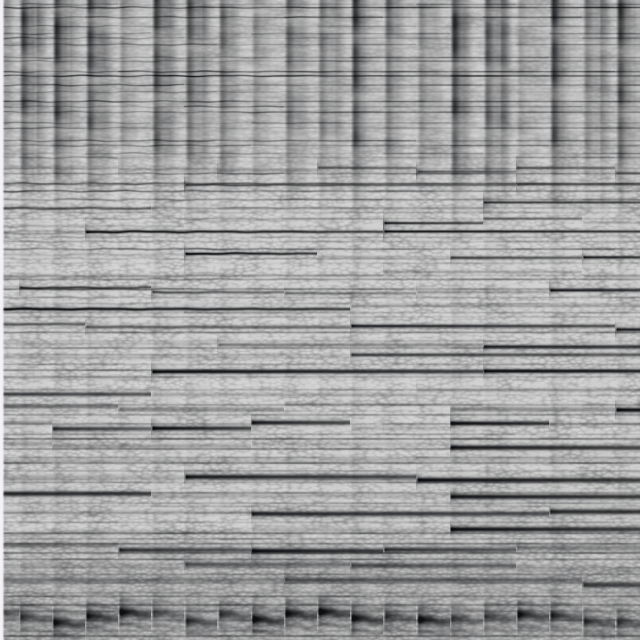
Reproduce this texture procedurally as a Shadertoy shader.

```glsl
// Grey spectrogram: stepped note lines, thin partials, vertical beats and a bass riff.

const vec3 PAPER = vec3(0.83, 0.83, 0.83);
const vec3 INK = vec3(0.05, 0.055, 0.065);
const vec3 MARGIN = vec3(0.96, 0.95, 0.97);
const float MARGIN_WIDTH = 0.006;
const float BEAT = 0.0518;           // width of one beat
const float BEAT_START = 0.029;      // position of the first beat
const float NOTE_SPACING = 0.027;    // height between note rows
const float NOTE_BOTTOM = 0.078;
const int NOTE_ROWS = 25;
const float PARTIAL_SPACING = 0.0118;
const vec2 GRAIN_SCALE = vec2(100.0, 190.0);

float hash(vec2 p) {
    vec3 q = fract(vec3(p.xyx) * 0.1031);
    q += dot(q, q.yzx + 33.33);
    return fract((q.x + q.y) * q.z);
}

float line(float d, float width) {
    float w = max(width, 0.75 / iResolution.y);
    return exp(-d * d / (w * w)) * width / w;
}

// Distance to the nearest scattered point
float cellular(vec2 p) {
    vec2 cell = floor(p);
    float nearest = 2.0;
    for (int y = -1; y <= 1; y++)
    for (int x = -1; x <= 1; x++) {
        vec2 c = cell + vec2(x, y);
        vec2 point = c + vec2(hash(c), hash(c + 71.7));
        nearest = min(nearest, length(p - point));
    }
    return nearest;
}

// Slight pitch waver in the upper left
float waver(vec2 p, float row) {
    float amount = 0.0007 * smoothstep(0.4, 0.6, p.y) * (1.0 - smoothstep(0.2, 0.7, p.x));
    return amount * (sin(p.x * 55.0 + row * 2.3) + 0.6 * sin(p.x * 123.0 + row));
}

// Sustained notes: each row is cut into beat-aligned segments
float notes(vec2 p, float beat) {
    float clear = 1.0;
    for (int i = 0; i < NOTE_ROWS; i++) {
        float row = float(i);
        float hold = 3.0 + floor(9.0 * hash(vec2(row, 3.0)));
        float shift = floor(12.0 * hash(vec2(row, 8.0)));
        float segment = floor((beat + shift) / hold);
        float age = (beat + shift - segment * hold) * BEAT;
        float pick = hash(vec2(row + 5.0, segment + 17.0));
        float centre = NOTE_BOTTOM + NOTE_SPACING * (row + 0.35 * hash(vec2(row, 31.0))
                     + 0.45 * hash(vec2(segment + 9.0, row)));
        float d = p.y - centre - waver(p, row);
        float level = mix(0.18, 1.0, smoothstep(0.2, 0.85, pick));
        level *= mix(1.0, 0.7, age / (hold * BEAT));
        level *= 1.0 - 0.45 * smoothstep(0.6, 0.75, p.y);
        level *= smoothstep(0.0, 0.004, age);
        float width = mix(0.0043, 0.0022, smoothstep(0.15, 0.65, p.y));
        float tick = 0.5 * pick * exp(-age / 0.004) * line(d, 0.012);
        float ink = level * (0.93 * line(d, width) + 0.08 * line(d, width * 3.0)) + tick;
        clear *= 1.0 - clamp(ink, 0.0, 1.0);
    }
    return 1.0 - clear;
}

// Close thin harmonics, dense at the top and sparse below
float partials(vec2 p, float beat, float top) {
    float ink = 0.0;
    float base = floor(p.y / PARTIAL_SPACING);
    for (int i = -1; i <= 1; i++) {
        float row = base + float(i);
        float centre = (row + 0.1 + 0.8 * hash(vec2(row, 4.0))) * PARTIAL_SPACING;
        float span = floor((beat + row) / 3.0);
        float level = 0.06 + 0.45 * pow(hash(vec2(row, 12.0)), 2.5)
                    + 0.24 * hash(vec2(row, span + 40.0));
        level *= mix(0.75, 1.15, top) * (0.85 + 0.15 * sin(p.x * 41.0 + row * 4.7));
        ink += level * line(p.y - centre - waver(p, row), mix(0.0018, 0.0014, top));
    }
    return ink;
}

// Percussive columns: dark core on the left, then a paler band, then a gap
float beats(vec2 p, float beat, float top) {
    float k = floor(beat);
    float f = beat - k;
    float strength = 0.25 + 0.75 * hash(vec2(k, 55.0));
    float extent = 0.4 + 0.3 * hash(vec2(k, 57.0));
    float attack = smoothstep(0.0, 0.15, f);
    float core = 0.4 * attack * (1.0 - smoothstep(0.14, 0.38, f));
    float band = 0.34 * attack * (1.0 - smoothstep(extent - 0.1, extent + 0.25, f));
    float after = 0.3 * pow(hash(vec2(k, 66.0)), 2.0)
                * smoothstep(0.5, 0.6, f) * (1.0 - smoothstep(0.65, 0.95, f));
    float ripple = 0.9 + 0.18 * sin(p.y * 61.0 + k) + 0.14 * sin(p.y * 137.0 + 2.0 * k);
    float fade = mix(0.13, 1.0, top) * (0.9 + 0.25 * smoothstep(0.85, 1.0, p.y));
    return (strength * (core + band) + after) * ripple * fade;
}

// Thick bass blocks that change pitch on each beat
float bass(vec2 p, float beat) {
    float k = floor(beat);
    float f = beat - k;
    float centre = mix(0.026, 0.045, hash(vec2(k, 90.0))) - 0.004 * smoothstep(0.4, 0.7, f);
    float level = (0.5 + 0.5 * hash(vec2(k, 91.0))) * smoothstep(0.0, 0.1, f) * (1.0 - 0.35 * f);
    float d = p.y - centre;
    float attack = 0.7 * exp(-f * 5.0) * line(d, 0.022);
    float echo = 0.4 * line(d + 0.019, 0.004) + 0.3 * line(d - 0.018, 0.004);
    return level * (line(d, 0.0078) + echo + attack);
}

void mainImage(out vec4 fragColor, in vec2 fragCoord) {
    vec2 p = fragCoord / iResolution.xy;
    float beat = (p.x - BEAT_START) / BEAT;
    float top = smoothstep(0.64, 0.82, p.y);
    float low = 1.0 - smoothstep(0.04, 0.22, p.y);

    // Mottled grain with sideways streaks and soft blotches
    float blotch = cellular(p * vec2(18.0, 30.0) + 11.0);
    float grain = (cellular(p * GRAIN_SCALE) - 0.45) * (0.6 + blotch);
    float streak = cellular(p * vec2(20.0, 130.0) + 37.0) - 0.45;
    float haze = 0.06 + 0.17 * low + 0.06 * top + 0.12 * (blotch - 0.45)
               + mix(0.24, 0.1, top) * grain + 0.14 * streak;

    // Layers combine as overlapping ink
    float column = clamp(beats(p, beat, top), 0.0, 0.85);
    float clear = 1.0 - clamp(haze, 0.0, 1.0);
    clear *= 1.0 - notes(p, beat);
    clear *= 1.0 - clamp(partials(p, beat, top) * (1.0 + 0.7 * column), 0.0, 0.9);
    clear *= 1.0 - column;
    clear *= 1.0 - clamp(bass(p, beat), 0.0, 1.0);

    vec3 color = mix(INK, PAPER, clear);
    color = mix(MARGIN, color, smoothstep(MARGIN_WIDTH - 0.003, MARGIN_WIDTH + 0.002, p.x));
    fragColor = vec4(color, 1.0);
}
```
